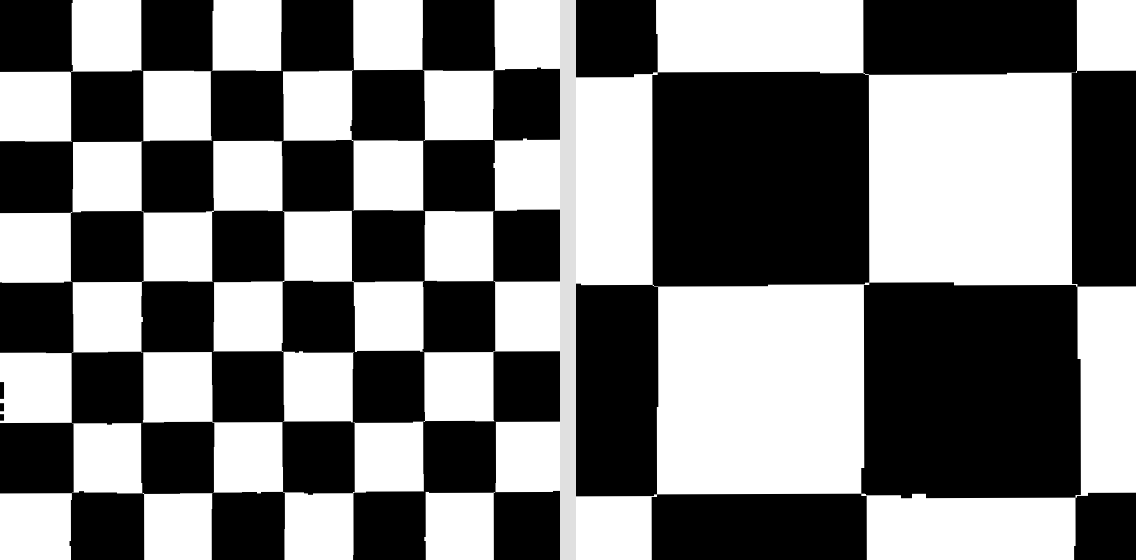
Left: the whole. Right: its middle third, enlarged.
A Shadertoy shader for this pattern:

```glsl
// Black and white checkerboard, eight by eight, with slightly stepped and nicked edges.

const vec3 BLACK = vec3(0.0);
const vec3 WHITE = vec3(1.0);
const float LAST_EDGE = 7.0;               // inner edges per axis
const vec2 PITCH = vec2(0.1257, 0.1256);   // cell size
const vec2 ORIGIN = vec2(0.0026, 0.0006);  // grid start from the upper left
const vec2 LEAN = vec2(0.0020, -0.0035);   // drift of each edge along its length
const vec2 SPREAD = vec2(0.0016, 0.0005);  // growth of the black cells
const float STEP_RATE = 9.0;               // long steps per edge
const float STEP_SIZE = 0.0009;
const float NICK_RATE = 120.0;             // nick slots per edge
const float NICK_CHANCE = 0.007;
const float NICK_SIZE = 0.0026;
const float BAR_LENGTH = 0.0072;           // worn bars at the left border
const vec3 BAR_Y = vec3(0.6973, 0.7272, 0.7454);
const vec3 BAR_HALF = vec3(0.0150, 0.0072, 0.0058);

float hash(vec2 p) {
    vec3 q = fract(vec3(p.xyx) * 0.1031);
    q += dot(q, q.yzx + 33.33);
    return fract((q.x + q.y) * q.z);
}

// Stepped offset of one edge at position t along it.
float wear(float t, float seed) {
    float slot = floor(t * STEP_RATE + hash(vec2(seed, 3.7)));
    float offset = (floor(hash(vec2(slot, seed)) * 3.0) - 1.0) * STEP_SIZE;
    float h = hash(vec2(floor(t * NICK_RATE), seed + 50.0));
    float side = h < NICK_CHANCE * 0.5 ? -1.0 : 1.0;
    return offset + side * NICK_SIZE * step(h, NICK_CHANCE);
}

// Antialiased coverage of the positive side of a signed distance.
float coverage(float d, float pixel) {
    return clamp(d / pixel + 0.5, 0.0, 1.0);
}

// +1 for an even index, -1 for an odd one.
vec2 parity(vec2 n) {
    return 1.0 - 2.0 * mod(n, 2.0);
}

// +1 inside black cells, -1 inside white cells.
float checker(vec2 p, vec2 pixel) {
    vec2 grid = (p - ORIGIN - LEAN * (p.yx - 0.5)) / PITCH;
    vec2 cell = clamp(floor(grid), 0.0, LAST_EDGE);
    vec2 edge = clamp(floor(grid + 0.5), 1.0, LAST_EDGE);
    vec2 d = (grid - edge) * PITCH;

    // Push every edge outward from its black side, then roughen it.
    d -= SPREAD * parity(edge - 1.0 + cell.yx);
    d -= vec2(wear(p.y, edge.x), wear(p.x, edge.y + 20.0));

    vec2 side = vec2(coverage(d.x, pixel.x), coverage(d.y, pixel.y)) * 2.0 - 1.0;
    vec2 signs = side * parity(edge);
    return signs.x * signs.y;
}

// Short black bars along the left border.
float borderBars(vec2 p, vec2 pixel) {
    float mask = 0.0;
    for (int i = 0; i < 3; i++) {
        mask = max(mask, coverage(BAR_HALF[i] - abs(p.y - BAR_Y[i]), pixel.y));
    }
    return mask * coverage(BAR_LENGTH - p.x, pixel.x);
}

void mainImage(out vec4 fragColor, in vec2 fragCoord) {
    vec2 pixel = 1.0 / iResolution.xy;
    vec2 p = fragCoord * pixel;
    p.y = 1.0 - p.y; // rows are counted from the top

    float ink = 0.5 + 0.5 * checker(p, pixel);
    ink = max(ink, borderBars(p, pixel));
    fragColor = vec4(mix(WHITE, BLACK, ink), 1.0);
}
```
